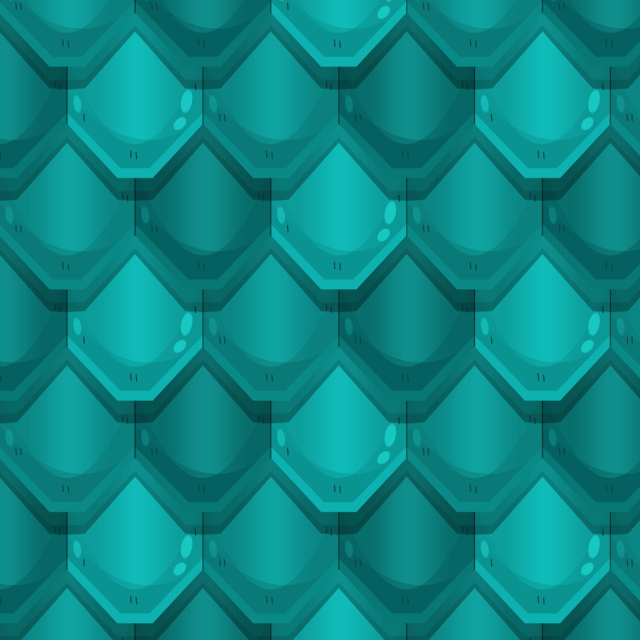
Give the GLSL for this pattern, as a Shadertoy shader.

```glsl
const float TILES_ACROSS = 4.712;   // canvas width in tile widths
const float ROW_PITCH = 0.8196;
const float FIRST_BOTTOM = 0.491;   // depth of the first row's lower edge
const float COLUMN_SHIFT = 0.006;

float cover(float dist, float px) {
    return smoothstep(-0.7 * px, 0.7 * px, dist);
}

// Height of a chamfered lower outline at a given offset from the tile centre
float chamfer(float x, float flatHalf, float slope) {
    return slope * max(abs(x) - flatHalf, 0.0);
}

float isOddRow(float row) {
    return mod(row, 2.0);
}

float rowBottom(float row) {
    return FIRST_BOTTOM + ROW_PITCH * row;
}

float tileOffset(float x, float row) {
    return fract(x + 0.5 * isOddRow(row)) - 0.5;
}

// Signed height above a row's lower outline
float aboveOutline(vec2 p, float row) {
    return rowBottom(row) - p.y - chamfer(tileOffset(p.x, row), 0.13, 1.075);
}

vec3 pickTone(vec3 light, vec3 middle, vec3 dark, float tone) {
    return tone < 0.5 ? light : (tone < 1.5 ? middle : dark);
}

vec2 lean(vec2 q, float angle) {
    float c = cos(angle), s = sin(angle);
    return vec2(c * q.x - s * q.y, s * q.x + c * q.y);
}

float ellipse(vec2 q, vec2 radius, float angle, float px) {
    float dist = (1.0 - length(lean(q, angle) / radius)) * min(radius.x, radius.y);
    return cover(dist, px);
}

float scratch(vec2 q, float halfLength, float px) {
    q = lean(q, -0.08);
    q.y -= clamp(q.y, -halfLength, halfLength);
    return cover(0.0045 - length(q), px);
}

float scratches(vec2 q, float tone, float px) {
    float marks = 0.0;
    for (float i = 0.0; i < 2.0; i++) {
        marks = max(marks, scratch(q - vec2(-0.03 + 0.04 * i, 0.175 - 0.01 * i), 0.022, px));
        // Lighter tiles carry single side marks, the others carry pairs
        float shown = i < 0.5 || tone > 0.5 ? 1.0 : 0.0;
        marks = max(marks, shown * scratch(q - vec2(-0.375 + 0.035 * i, 0.445), 0.022, px));
        marks = max(marks, shown * scratch(q - vec2(0.445 - 0.035 * i, 0.67 + 0.02 * i), 0.02, px));
    }
    return marks;
}

vec3 tileRow(vec2 p, float row, float px) {
    float x = tileOffset(p.x, row);
    float odd = isOddRow(row);
    float tone = mod(floor(p.x + 0.5 * odd) + 1.0 + odd, 3.0);
    vec2 q = vec2(x, rowBottom(row) - p.y);

    vec3 centre = pickTone(vec3(0.06, 0.73, 0.72), vec3(0.06, 0.64, 0.63), vec3(0.06, 0.56, 0.55), tone);
    vec3 side = pickTone(vec3(0.05, 0.62, 0.61), vec3(0.04, 0.53, 0.52), vec3(0.03, 0.43, 0.42), tone);
    vec3 lower = pickTone(vec3(0.04, 0.58, 0.57), vec3(0.04, 0.48, 0.47), vec3(0.02, 0.38, 0.38), tone);
    vec3 rim = pickTone(vec3(0.05, 0.70, 0.69), vec3(0.04, 0.54, 0.53), vec3(0.03, 0.47, 0.46), tone);
    vec3 gloss = pickTone(vec3(0.09, 0.78, 0.76), vec3(0.06, 0.61, 0.60), vec3(0.05, 0.53, 0.52), tone);

    // Rounded face, shaded in fine vertical bands
    float glow = smoothstep(0.0, 1.0, 1.0 - abs(x - 0.02) / 0.34);
    glow = mix(glow, floor(glow * 9.0 + 0.5) / 9.0, 0.6);
    vec3 face = mix(side, centre, glow);

    // Two overlapping bowls
    float bowl = cover((q.y - 0.25 - 2.6 * x * x) / (1.0 + 2.0 * abs(x)), px);
    float sweep = cover(q.y - 0.28 - (x - 0.1) * (x - 0.1), px);
    vec3 color = mix(lower, face, max(0.5 * max(bowl, sweep), bowl * sweep));

    // Glossy spots
    float spots = 0.7 * ellipse(q - vec2(-0.425, 0.546), vec2(0.028, 0.063), -0.15, px);
    if (tone < 0.5) {
        spots = max(spots, ellipse(q - vec2(0.38, 0.564), vec2(0.04, 0.085), 0.2, px));
        spots = max(spots, ellipse(q - vec2(0.33, 0.40), vec2(0.036, 0.055), 0.75, px));
    }
    color = mix(color, gloss, spots);

    // Bevelled rim
    float inside = q.y - 0.072 - chamfer(x, 0.107, 1.04);
    color = mix(rim, color, cover(inside / 1.3, px));
    color *= 1.0 - (0.5 - 0.12 * tone) * scratches(q, tone, px);

    // Underside and cast shadow of the row above
    float below = -aboveOutline(p, row - 1.0);
    float reach = 0.168 - 0.06 * abs(tileOffset(p.x, row - 1.0));
    float shadow = cover((reach - below) / 1.4, px);
    float deepShadow = shadow * cover((below - 0.095) / 1.4, px);
    color *= 1.0 - 0.23 * shadow - 0.09 * deepShadow;

    // Seam between neighbours
    float seam = cover(abs(x) - 0.495, px);
    return color * (1.0 - 0.45 * seam);
}

void mainImage(out vec4 fragColor, in vec2 fragCoord) {
    float px = TILES_ACROSS / iResolution.y;
    vec2 p = vec2(fragCoord.x, iResolution.y - fragCoord.y) * px;
    p.x += COLUMN_SHIFT;

    // Upper rows overlap lower ones
    float row = ceil((p.y - FIRST_BOTTOM) / ROW_PITCH - 0.02);
    float upper = cover(aboveOutline(p, row) / 1.3, px);
    vec3 color = mix(tileRow(p, row + 1.0, px), tileRow(p, row, px), upper);
    fragColor = vec4(color, 1.0);
}
```
